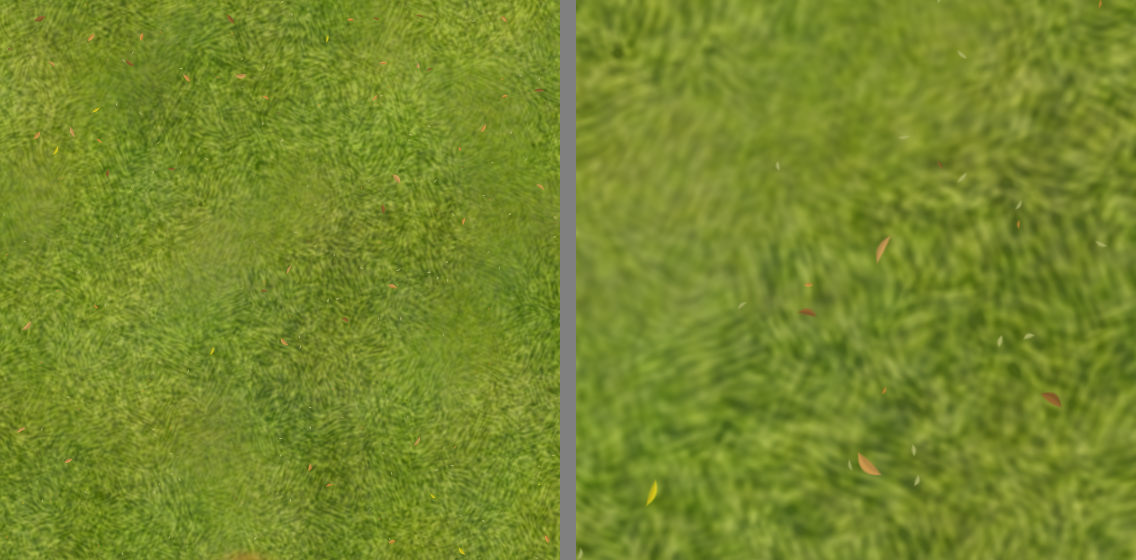
Left, the full canvas; right, a detail of the centre.
Reproduce this texture procedurally as a three.js fragment shader.

```glsl
// A mown lawn seen from above, with scattered dry leaves and pale specks.
// Stretched gradient noise in several blended directions forms the blades,
// coarser noise the tufts and worn patches; leaves are bent lenses on jittered grids.

varying vec2 vUv;

const vec3 GRASS_DARK  = vec3(0.320, 0.410, 0.085);
const vec3 GRASS_MID   = vec3(0.464, 0.544, 0.153);
const vec3 GRASS_LIGHT = vec3(0.610, 0.675, 0.250);
const vec3 LEAF_ORANGE = vec3(0.84, 0.53, 0.20);
const vec3 LEAF_TAN    = vec3(0.78, 0.60, 0.35);
const vec3 LEAF_BROWN  = vec3(0.54, 0.35, 0.17);
const vec3 LEAF_YELLOW = vec3(0.83, 0.77, 0.10);
const vec3 SPECK_PALE  = vec3(0.70, 0.72, 0.44);

const vec2  BLADE_FREQ    = vec2(62.0, 165.0); // along and across a blade
const float BLADE_GAIN    = 2.7;
const float FINE_GAIN     = 1.5;
const float TUFT_GAIN     = 1.7;
const float PATCH_GAIN    = 1.2;
const float SHADE_GAIN    = 0.9;
const float LEAF_LENGTH   = 0.0095;            // half length
const float SPECK_LENGTH  = 0.0032;
const float EDGE          = 0.0011;            // softness of leaf outlines
const float TAU           = 6.28319;

vec2 hash2(vec2 p) {
  vec3 q = fract(p.xyx * vec3(0.1031, 0.1030, 0.0973));
  q += dot(q, q.yzx + 33.33);
  return fract((q.xx + q.yz) * q.zy);
}

float cornerSlope(vec2 cell, vec2 offset) {
  float a = TAU * hash2(cell).x;
  return dot(vec2(cos(a), sin(a)), offset);
}

float gradientNoise(vec2 p) {
  vec2 i = floor(p), f = fract(p);
  vec2 u = f * f * f * (f * (f * 6.0 - 15.0) + 10.0);
  vec2 e = vec2(1.0, 0.0);
  return mix(mix(cornerSlope(i, f), cornerSlope(i + e, f - e), u.x),
             mix(cornerSlope(i + e.yx, f - e.yx), cornerSlope(i + e.xx, f - e.xx), u.x), u.y);
}

vec2 rotate(vec2 p, float a) {
  float c = cos(a), s = sin(a);
  return vec2(c * p.x + s * p.y, c * p.y - s * p.x);
}

float segmentDistance(vec2 p, vec2 a, vec2 b) {
  vec2 d = b - a;
  return length(p - a - d * clamp(dot(p - a, d) / dot(d, d), 0.0, 1.0));
}

// Blades lie in four directions, each prevailing in its own areas.
float blades(vec2 uv) {
  float sum = 0.0, power = 0.0;
  for (int i = 0; i < 4; i++) {
    float k = float(i);
    float weight = 0.08 + smoothstep(-0.2, 0.35, gradientNoise(uv * 11.0 + 37.0 * k));
    vec2 p = rotate(uv, 0.35 + k * TAU / 8.0);
    sum += weight * gradientNoise(p * BLADE_FREQ + 71.0 * (k + 1.0));
    power += weight * weight;
  }
  return sum * inversesqrt(power);
}

// Signed tone: -2 is the deepest gap, 0 average, +2 the brightest tip.
float lawnTone(vec2 uv) {
  vec2 warped = uv + 0.006 * vec2(gradientNoise(uv * 24.0), gradientNoise(uv * 24.0 + 50.0));
  float soft = smoothstep(0.0, 0.4, gradientNoise(uv * 4.0 + 13.0));
  float fine = BLADE_GAIN * blades(warped) + FINE_GAIN * gradientNoise(warped * 125.0 + 9.0);
  float tufts = gradientNoise(warped * 48.0 + 5.0) + 0.5 * gradientNoise(warped * 22.0 + 81.0);
  float patches = gradientNoise(uv * 3.0 + 21.0) + 0.6 * gradientNoise(uv * 8.0 + 4.0);
  float hollow = segmentDistance(uv, vec2(0.58, 0.03), vec2(0.59, 0.16)) / 0.07;
  float dip = segmentDistance(uv, vec2(0.62, 0.50), vec2(0.72, 0.48)) / 0.07;
  float shade = exp(-hollow * hollow) + 0.7 * exp(-dip * dip);
  return fine * (1.0 - 0.5 * soft) + TUFT_GAIN * tufts * (1.0 - 0.4 * soft)
       + PATCH_GAIN * patches - SHADE_GAIN * shade;
}

vec3 lawnColor(vec2 uv) {
  float tone = clamp(lawnTone(uv) * 0.5, -1.2, 1.2);
  vec3 color = mix(GRASS_MID, tone < 0.0 ? GRASS_DARK : GRASS_LIGHT, abs(tone));
  float center = exp(-9.0 * dot(uv - vec2(0.5, 0.4), uv - vec2(0.5, 0.4)));
  float dull = gradientNoise(uv * 75.0 + 17.0) + 0.7 * gradientNoise(uv * 9.0 + 33.0) + 0.4 * center;
  float warm = gradientNoise(uv * 6.0 + 60.0) + 0.5 * gradientNoise(uv * 38.0 + 2.0);
  return color + dull * vec3(0.008, -0.008, 0.065) + warm * vec3(0.045, 0.0, 0.0);
}

// Adds one jittered grid of bent, lens-shaped pieces.
vec3 addLitter(vec3 ground, vec2 uv, float cells, float chance, float size, float pale) {
  vec2 id = floor(uv * cells);
  vec2 place = hash2(id + cells * 3.0), look = hash2(id + cells * 7.0 + 19.0);
  vec2 kind = hash2(id + cells * 5.0 + 43.0);
  vec2 p = rotate(uv - (id + 0.2 + 0.6 * place) / cells, TAU * look.x);
  float halfLength = size * (0.6 + 0.55 * look.y);
  float x = p.x / halfLength;
  float bend = (kind.y - 0.5) * 0.5 * halfLength * x * x;
  float halfWidth = halfLength * mix(0.22, 0.42, place.x) * (1.0 - x * x);
  float cover = 1.0 - smoothstep(-EDGE, EDGE, abs(p.y - bend) - halfWidth);
  cover *= step(abs(x), 1.2) * step(kind.x, chance);
  vec3 leaf = mix(LEAF_ORANGE, LEAF_TAN, look.y);
  leaf = mix(leaf, LEAF_BROWN, step(0.7, place.y));
  leaf = mix(leaf, LEAF_YELLOW, step(place.y, 0.09));
  leaf *= 0.92 + 0.16 * smoothstep(-0.5, 0.5, (p.y - bend) / (0.3 * halfLength));
  return mix(ground, mix(leaf, SPECK_PALE, pale * step(0.3, look.y)), 0.88 * cover);
}

void main() {
  vec3 color = lawnColor(vUv);
  // Worn, rusty spot on the lower edge.
  vec2 worn = (vUv - vec2(0.44, 0.0)) / vec2(0.04, 0.015);
  color = mix(color, LEAF_ORANGE * 0.85, 0.5 * exp(-dot(worn, worn)));
  // Leaves gather towards the upper edge.
  float crowd = smoothstep(0.55, 1.0, vUv.y);
  color = addLitter(color, vUv, 61.0, 0.05, SPECK_LENGTH, 1.0);
  color = addLitter(color, vUv, 11.0, mix(0.13, 0.40, crowd), LEAF_LENGTH, 0.0);
  color = addLitter(color, vUv, 14.0, mix(0.10, 0.32, crowd), LEAF_LENGTH * 0.85, 0.0);
  gl_FragColor = vec4(clamp(color, 0.0, 1.0), 1.0);
}
```
